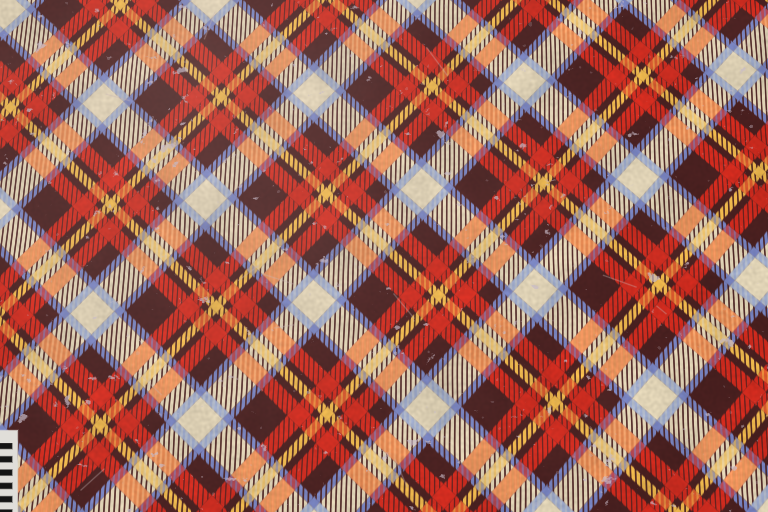
Give the GLSL for this pattern, as a WebGL 2 fragment shader.

```glsl
#version 300 es
precision highp float;
// Worn diagonal tartan cloth with twill threads, scuffs and a small ruler edge.
uniform vec2 u_resolution;
out vec4 fragColor;

vec2 hash2(vec2 p) {
  p = vec2(dot(p, vec2(127.1, 311.7)), dot(p, vec2(269.5, 183.3)));
  return fract(sin(p) * 43758.5);
}

// Gradient noise, roughly -0.7 to 0.7
float noise(vec2 p) {
  vec2 i = floor(p), f = fract(p), s = f * f * (3.0 - 2.0 * f);
  vec2 o = vec2(0, 1);
  float a = dot(hash2(i) * 2.0 - 1.0, f);
  float b = dot(hash2(i + o.yx) * 2.0 - 1.0, f - o.yx);
  float c = dot(hash2(i + o.xy) * 2.0 - 1.0, f - o.xy);
  float d = dot(hash2(i + 1.0) * 2.0 - 1.0, f - 1.0);
  return mix(mix(a, b, s.x), mix(c, d, s.x), s.y);
}

float fbm(vec2 p) {
  float sum = 0.0, amp = 0.6;
  for (int i = 0; i < 4; i++) {
    sum += amp * noise(p);
    p = mat2(1.6, 1.2, -1.2, 1.6) * p + 7.3;
    amp *= 0.55;
  }
  return sum;
}

// Distance to the nearest repeat of a stripe centre
float stripeDist(float t, float centre) {
  return abs(fract(t - centre + 0.5) - 0.5);
}

float inside(float d, float edge) {
  return 1.0 - smoothstep(-edge, edge, d);
}

// Coverage of the white, blue, yellow and red threads; the rest is brown
vec4 sett(float t, float edge) {
  float fromWhite = stripeDist(t, 0.0), fromYellow = stripeDist(t, 0.56);
  return vec4(inside(fromWhite - 0.1, edge),
              inside(abs(fromWhite - 0.125) - 0.025, edge),
              inside(fromYellow - 0.03, edge),
              inside(abs(fromYellow - 0.125) - 0.052, edge));
}

vec3 threadColour(vec4 m) {
  vec3 c = vec3(0.25, 0.085, 0.085);
  c = mix(c, vec3(0.80, 0.13, 0.08), m.w);
  c = mix(c, vec3(0.93, 0.71, 0.27), m.z);
  c = mix(c, vec3(0.44, 0.49, 0.74), m.y);
  return mix(c, vec3(0.87, 0.82, 0.70), m.x);
}

void main() {
  vec2 p = gl_FragCoord.xy / u_resolution.y;
  p.y = 1.0 - p.y;
  float pixel = 1.0 / u_resolution.y;

  // Tilted plane in mild perspective, then diagonal thread axes
  float depth = p.y + 0.05 * (p.x - 0.613) - 0.18;
  float scale = 0.2059 + 0.0258 * depth;
  float across = (p.x - 0.613) / scale, down = 1.0593 * depth / scale;
  across += 0.012 * noise(p * 9.0);
  float u = 0.5 * (down + across), v = 0.5 * (across - down);

  // Weave: twill ribs choose which thread lies on top
  float edge = 0.003 + 2.2 * pixel;
  vec4 a = sett(u, edge), b = sett(v, edge);
  float strengthA = min(a.x + a.y + a.z + 1.5 * a.w, 1.5);
  float strengthB = min(b.x + b.y + b.z + 1.5 * b.w, 1.5);
  float rib = sin(6.2832 * (across * 23.0 + 0.9 * down));
  float top = smoothstep(-0.7, 0.7, rib + 0.5 * (strengthA - strengthB));
  top = mix(top, 0.5, 0.65 * min(strengthA * strengthB, 1.0));
  vec3 colour = mix(threadColour(b), threadColour(a), top);
  float orange = a.x * b.w + b.x * a.w;
  colour = mix(colour, vec3(0.93, 0.59, 0.32) + 0.05 * rib, 0.75 * orange);
  float paleBlue = a.x * b.y + b.x * a.y;
  colour = mix(colour, vec3(0.60, 0.69, 0.83), 0.5 * paleBlue);

  // Surface mottling, grain and soft sheen
  colour *= 1.0 + 0.16 * fbm(p * 11.0) + 0.10 * noise(p * 130.0);
  float sheen = 0.05 + 0.16 * exp(-3.0 * dot(p - vec2(0.4, 0.2), p - vec2(0.4, 0.2)));
  sheen += 0.10 * max(fbm(p * 4.0 + 3.0), 0.0);
  colour = mix(colour, vec3(0.80, 0.74, 0.72), sheen);

  // Chalky scuffs in clusters, with scattered specks
  float cluster = smoothstep(0.05, 0.4, fbm(p * 4.5 + 21.0));
  float scuff = smoothstep(0.26, 0.38, fbm(p * vec2(34.0, 40.0)) + 0.13 * cluster);
  float speck = smoothstep(0.40, 0.52, noise(p * 95.0)) * (0.2 + 0.6 * cluster);
  colour = mix(colour, vec3(0.78, 0.73, 0.78), max(0.7 * scuff, speck));

  // Fine scratches
  for (int i = 0; i < 14; i++) {
    vec2 r = hash2(vec2(float(i), 4.0)), h = hash2(vec2(float(i), 9.0));
    vec2 q = p - r * vec2(1.5, 1.0);
    float angle = 6.2832 * h.x;
    vec2 dir = vec2(cos(angle), sin(angle));
    q -= dir * clamp(dot(q, dir), 0.0, 0.02 + 0.05 * h.y);
    colour = mix(colour, vec3(0.78, 0.70, 0.70), 0.45 * inside(length(q) - 0.001, pixel));
  }

  // Ruler edge with dark ticks in the lower left corner
  float card = inside(max(p.x - 0.035, 0.84 - p.y), pixel);
  float tick = inside(max(abs(fract(p.y / 0.026) - 0.5) * 0.026 - 0.006, p.x - 0.024), pixel);
  tick *= step(0.865, p.y);
  colour = mix(colour, mix(vec3(0.88, 0.87, 0.85), vec3(0.08), tick), card);

  fragColor = vec4(clamp(colour, 0.0, 1.0), 1.0);
}
```
